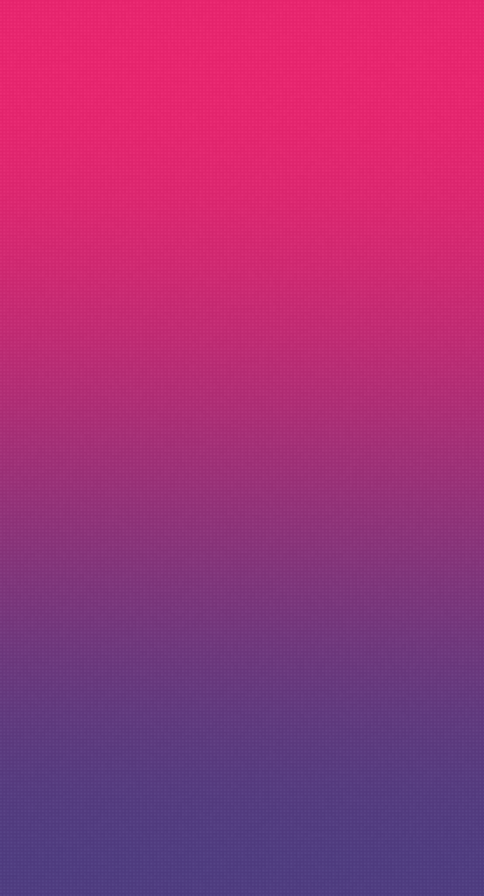
Write a WebGL 2 fragment shader that draws this background.

```glsl
#version 300 es
precision highp float;
// Vertical pink to violet gradient under a fine woven dot grid.

uniform vec2 u_resolution;
out vec4 fragColor;

const vec3 VIOLET = vec3(0.312, 0.242, 0.505);
const vec3 PINK = vec3(0.908, 0.150, 0.435);
const float DOT_ROWS = 256.0;
const float TAU = 6.2831853;

// Eased blend from the lower colour to the upper one
vec3 gradient(float height, vec3 low, vec3 high) {
    return mix(low, high, smoothstep(0.0, 0.94, height));
}

// Soft round dots on a square grid, 0 between dots and 1 at their centres
float dotGrid(vec2 p, float rows) {
    vec2 wave = 0.5 + 0.5 * sin(TAU * p * rows);
    return wave.x * wave.y;
}

// Small random value per grid cell
float hash(vec2 cell) {
    vec3 q = fract(cell.xyx * 0.1031);
    q += dot(q, q.yzx + 33.33);
    return fract((q.x + q.y) * q.z);
}

void main() {
    vec2 p = gl_FragCoord.xy / u_resolution.y;
    vec3 color = gradient(p.y, VIOLET, PINK);

    // Weave: light dots, balanced so the mean colour stays put
    float weave = dotGrid(p, DOT_ROWS) - 0.25;
    float grain = hash(floor(p * DOT_ROWS)) - 0.5;
    color += vec3(0.030, 0.040, 0.035) * weave + 0.008 * grain;

    fragColor = vec4(clamp(color, 0.0, 1.0), 1.0);
}
```
